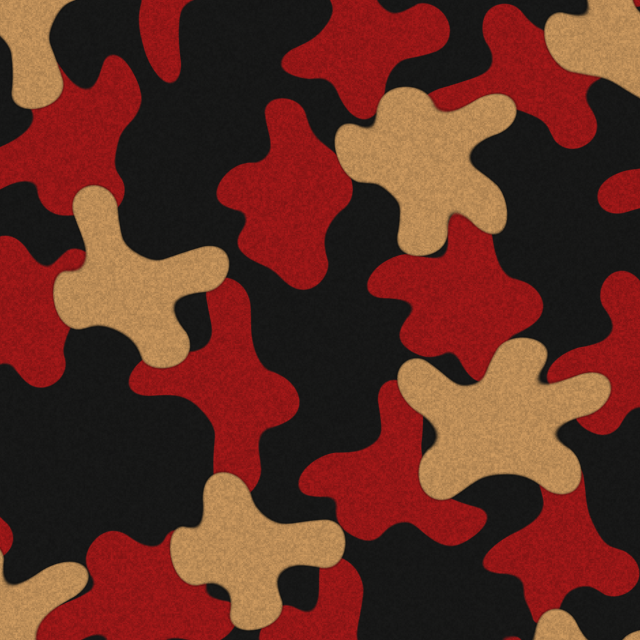
A WebGL 1 fragment shader for this pattern:

```glsl
precision highp float;
// Three-colour camouflage: lobed red and tan patches on black felt.
// Each patch is a smooth union of tapered arms around a jittered lattice point;
// tan patches sit between the red ones, and fine noise gives a woven grain.

uniform vec2 u_resolution;

const float TAU = 6.2831853;
const float CELLS = 3.2;

vec2 hash2(vec2 p) {
  vec3 q = fract(p.xyx * vec3(0.1031, 0.1030, 0.0973));
  q += dot(q, q.yzx + 33.33);
  return fract((q.xx + q.yz) * q.zy);
}

float valueNoise(vec2 p) {
  vec2 i = floor(p), f = fract(p);
  f = f * f * (3.0 - 2.0 * f);
  return mix(mix(hash2(i).x, hash2(i + vec2(1, 0)).x, f.x),
             mix(hash2(i + vec2(0, 1)).x, hash2(i + vec2(1, 1)).x, f.x), f.y);
}

mat2 rotation(float a) {
  return mat2(cos(a), sin(a), -sin(a), cos(a));
}

float smoothMin(float a, float b, float k) {
  float h = max(k - abs(a - b), 0.0) / k;
  return min(a, b) - 0.25 * k * h * h;
}

// Arm that widens from the hub at the origin to a round lobe at the tip.
float armDistance(vec2 p, vec2 tip) {
  float t = clamp(dot(p, tip) / dot(tip, tip), 0.0, 1.0);
  return length(p - tip * t) - mix(0.085, 0.122, t);
}

// One patch with four or five arms, slightly stretched along a random axis.
float patchDistance(vec2 p, vec2 id) {
  vec2 shape = hash2(id + 17.3);
  float arms = 4.0 + step(0.6, shape.x);
  p = rotation(shape.y * TAU) * p;
  float d = 1.0;
  for (int i = 0; i < 5; i++) {
    float n = float(i);
    if (n >= arms) break;
    vec2 r = hash2(id + 7.1 * n + 41.0);
    float angle = (n + 0.42 * (r.x - 0.5)) * TAU / arms;
    vec2 tip = mix(0.24, 0.41, r.y) * vec2(1.14 * cos(angle), 0.92 * sin(angle));
    d = smoothMin(d, armDistance(p, tip), 0.17);
  }
  return d;
}

// Nearest patch of a layer, trimmed so that neighbours keep a gap.
float layerDistance(vec2 p, float seed, bool alternate) {
  vec2 base = floor(p);
  float nearest = 2.0, second = 2.0;
  for (int y = -1; y <= 1; y++) {
    for (int x = -1; x <= 1; x++) {
      vec2 cell = base + vec2(x, y);
      if (alternate && mod(cell.x + cell.y, 2.0) > 0.5) continue;
      vec2 id = cell + seed;
      vec2 center = cell + 0.5 + 0.2 * (hash2(id) - 0.5);
      float d = patchDistance(p - center, id);
      second = min(second, max(nearest, d));
      nearest = min(nearest, d);
    }
  }
  return -smoothMin(-nearest, 0.5 * (second - nearest - 0.12), 0.06);
}

void main() {
  vec2 uv = gl_FragCoord.xy / u_resolution.y;
  float pixel = CELLS / u_resolution.y;

  // Turn the lattice and bend it gently so that the arms curve.
  vec2 p = rotation(0.38) * uv * CELLS + 10.0;
  p += 0.045 * sin(p.yx * 6.3 + vec2(0.7, 2.1));

  float red = layerDistance(p, 23.0, false);
  float tan_ = layerDistance(p + 0.5, 71.0, true);

  vec3 color = vec3(0.088, 0.089, 0.087);
  color = mix(color, vec3(0.585, 0.087, 0.088), smoothstep(pixel, -pixel, red));
  float tanCover = smoothstep(pixel, -pixel, tan_);
  color = mix(color, vec3(0.735, 0.55, 0.34), tanCover);

  // Thin dark seam around the tan patches.
  color *= 1.0 - 0.25 * smoothstep(0.012, 0.0, abs(tan_));

  // Felt grain: fine fibres plus a softer mottle.
  float grain = 0.6 * valueNoise(uv * 470.0) + 0.4 * valueNoise(uv * 230.0 + 50.0) - 0.5;
  color *= 1.0 + mix(0.34, 0.27, tanCover) * grain;

  gl_FragColor = vec4(color, 1.0);
}
```
